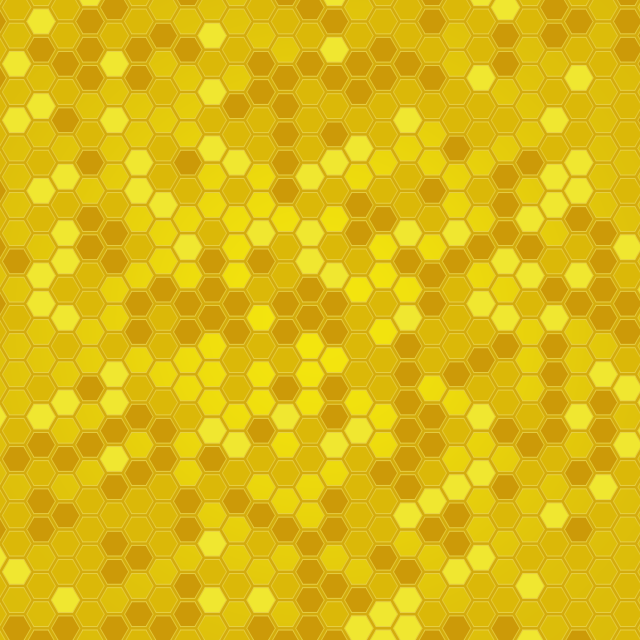
This pattern is drawn by a WebGL 2 fragment shader. Its source:

```glsl
#version 300 es
precision highp float;
// Golden honeycomb of flat-topped hexagons, randomly tinted over a radial glow.

uniform vec2 u_resolution;
out vec4 fragColor;

// Layout, in canvas units
const float PITCH = 0.0441;               // distance between opposite sides
const vec2 ORIGIN = vec2(0.0260, 0.0183); // centre of the first cell
const float GAP_HALF = 0.0019;            // half the wall between cells
const float RIM_WIDTH = 0.0016;           // thin pale line inside each wall

// Share of cells of each tint; the rest show the glow
const float DARK_SHARE = 0.26;
const float GOLD_SHARE = 0.27;
const float LIGHT_SHARE = 0.14;
const float LIGHT_CLUSTERING = 0.07;

// Colours
const vec3 GLOW_CENTRE = vec3(0.955, 0.900, 0.055);
const vec3 GLOW_EDGE = vec3(0.860, 0.735, 0.040);
const vec3 DARK = vec3(0.800, 0.605, 0.030);
const vec3 GOLD = vec3(0.860, 0.720, 0.030);
const vec3 LIGHT = vec3(0.940, 0.905, 0.190);
const vec3 WALL = vec3(0.830, 0.675, 0.050);
const vec3 RIM = vec3(0.890, 0.790, 0.230);
const vec3 RIM_SHINE = vec3(0.930, 0.870, 0.400);

float hash(vec2 p) {
    vec3 q = fract(vec3(p.xyx) * 0.1031);
    q += dot(q, q.yzx + 33.33);
    return fract((q.x + q.y) * q.z);
}

// Offset from the nearest cell centre in xy, cell index in zw
vec4 hexCell(vec2 p) {
    vec2 period = PITCH * vec2(sqrt(3.0), 1.0);
    vec2 a = p - period * floor(p / period + 0.5);
    vec2 b = p - period * (floor(p / period) + 0.5);
    vec2 offset = dot(a, a) < dot(b, b) ? a : b;
    return vec4(offset, floor((p - offset) / period * 2.0 + 0.5));
}

// Distance inward from the cell boundary
float wallDistance(vec2 p) {
    p = abs(p);
    return 0.5 * PITCH - max(p.y, dot(p, vec2(0.8660254, 0.5)));
}

// Layered sines gather the light cells into loose groups
float clusterWave(vec2 id) {
    return 0.5 * (sin(id.x * 0.55 + id.y * 0.21 + 1.3)
                + sin(id.y * 0.33 - id.x * 0.37));
}

vec3 cellTint(vec2 id, vec3 glow) {
    float pick = hash(id + 57.0);
    float lightShare = LIGHT_SHARE + LIGHT_CLUSTERING * clusterWave(id);
    if (pick < DARK_SHARE) return DARK;
    if (pick < DARK_SHARE + GOLD_SHARE) return GOLD;
    if (pick > 1.0 - lightShare) return LIGHT;
    return glow;
}

void main() {
    float scale = min(u_resolution.x, u_resolution.y);
    vec2 uv = gl_FragCoord.xy / scale;
    vec2 centre = 0.5 * u_resolution / scale;
    float aa = 0.6 / scale;

    // Radial glow behind the comb
    float falloff = smoothstep(0.0, 0.68, length(uv - centre));
    vec3 glow = mix(GLOW_CENTRE, GLOW_EDGE, falloff);

    vec4 cell = hexCell(uv - ORIGIN);
    float depth = wallDistance(cell.xy);
    vec3 tint = cellTint(cell.zw, glow);

    // Pale rim, shinier along the flat top and bottom
    float shine = smoothstep(0.30, 0.48, abs(cell.y) / PITCH);
    vec3 rim = mix(mix(RIM, tint, 0.1), RIM_SHINE, 0.35 * shine);

    // Wall, then rim, then fill
    vec3 colour = mix(WALL, rim, smoothstep(-aa, aa, depth - GAP_HALF));
    colour = mix(colour, tint, smoothstep(-aa, aa, depth - GAP_HALF - RIM_WIDTH));
    fragColor = vec4(colour, 1.0);
}
```
